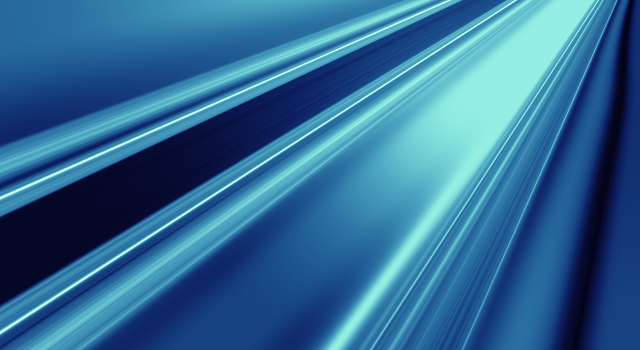
Reproduce this background procedurally as a Shadertoy shader.

```glsl
// Soft step across a ray angle
float edge(float a, float at, float w) {
    return smoothstep(at - w, at + w, a);
}

// Bell-shaped ridge around a ray angle
float glow(float a, float at, float w) {
    float d = (a - at) / w;
    return exp(-d * d);
}

// Layered sines across the rays; layers finer than a pixel fade out
float streaks(float a, float pixel) {
    float sum = 0.0, freq = 95.0;
    for (int i = 0; i < 5; i++) {
        float wave = sin(freq * a + 2.0 * sin(freq * 0.37 * a + float(i)));
        sum += wave * exp(-0.25 * freq * freq * pixel * pixel);
        freq *= 1.73;
    }
    return sum * 0.4;
}

// Tone 0..7 from near black through blue and teal to white
vec3 palette(float tone) {
    vec3 ramp[8] = vec3[8](
        vec3(0.01, 0.01, 0.10), vec3(0.03, 0.05, 0.22),
        vec3(0.05, 0.13, 0.39), vec3(0.10, 0.30, 0.54),
        vec3(0.17, 0.45, 0.64), vec3(0.30, 0.65, 0.76),
        vec3(0.55, 0.92, 0.88), vec3(0.93, 1.00, 1.00));
    vec3 color = ramp[0];
    for (int i = 1; i < 8; i++)
        color = mix(color, ramp[i], clamp(tone - float(i - 1), 0.0, 1.0));
    return color;
}

void mainImage(out vec4 fragColor, in vec2 fragCoord) {
    // Polar frame around the vanishing point, angle 0 pointing down
    vec2 ray = vec2(1.881, 1.262) - fragCoord / iResolution.y;
    float r = length(ray);
    float a = atan(ray.x, ray.y);
    a -= 0.1 * (1.0 - smoothstep(0.2, 0.6, r)) * (1.0 - smoothstep(0.25, 0.45, a));

    float pixel = 1.0 / (r * iResolution.y);
    float crisp = max(0.0025, pixel);
    float thin = max(0.0022, 0.8 * pixel);
    float near = 1.0 - smoothstep(0.65, 1.9, r);
    float grain = streaks(a, pixel);

    // Dark folds at the right
    float tone = 2.3 + 0.5 * smoothstep(0.6, 1.3, r);
    tone += 1.1 * glow(a, 0.31, 0.06) - 2.3 * glow(a, 0.195, 0.04);
    tone -= 0.7 * glow(a, 0.187, 0.006) + 0.5 * glow(a, 0.39, 0.03);

    // Finely streaked fan
    float fan = 2.9 + 1.0 * near + 0.8 * edge(a, 0.52, 0.1) + 0.5 * grain;
    fan += 1.3 * glow(a, 0.418, thin) + 1.6 * glow(a, 0.577, thin);
    fan += 1.2 * glow(a, 0.545, 0.005);
    tone = mix(tone, fan, edge(a, 0.407, 0.012));

    // Wide luminous plane with a rounded beam on its lower side
    float plane = 2.8 + 3.3 * (1.0 - smoothstep(0.75, 1.65, r));
    plane -= 0.7 * glow(a, 0.70, 0.035) * (1.0 - near);
    plane -= 0.7 * glow(a, 0.885, 0.035);
    plane = mix(plane, 6.1, glow(a, 0.634, 0.022));
    tone = mix(tone, plane, edge(a, 0.603, 0.015));

    // Lower ribbon: pale streaks, a dark groove and a white rim
    float ribbon = 4.1 + 0.9 * near + 0.5 * grain;
    ribbon += 1.1 * glow(a, 0.95, 0.018);
    ribbon -= (1.9 - 1.2 * near) * glow(a, 0.983, 0.009);
    ribbon = mix(ribbon, 6.9, glow(a, 0.998, thin));
    tone = mix(tone, ribbon, edge(a, 0.911, 0.009));

    // Night band between the ribbons
    float night = 0.4 + 2.3 * near + 0.2 * grain * (0.4 + near);
    night += 0.5 * glow(a, 1.05, 0.025) * near;
    tone = mix(tone, night, edge(a, 1.027, 0.004));

    // Upper ribbon
    ribbon = 4.4 + 0.8 * near + 0.45 * grain;
    ribbon += 0.9 * glow(a, 1.193, 0.012);
    ribbon -= (2.2 - 1.2 * near) * glow(a, 1.173, 0.008);
    ribbon = mix(ribbon, 6.9, glow(a, 1.156, thin));
    tone = mix(tone, ribbon, edge(a, 1.132, crisp));

    // Hazy sheet in the upper left
    float sheet = 2.1 + 1.6 * smoothstep(1.225, 1.37, a);
    sheet += 2.1 * (1.0 - smoothstep(0.7, 2.0, r));
    tone = mix(tone, sheet, edge(a, 1.222, 0.005));

    fragColor = vec4(palette(tone), 1.0);
}
```
